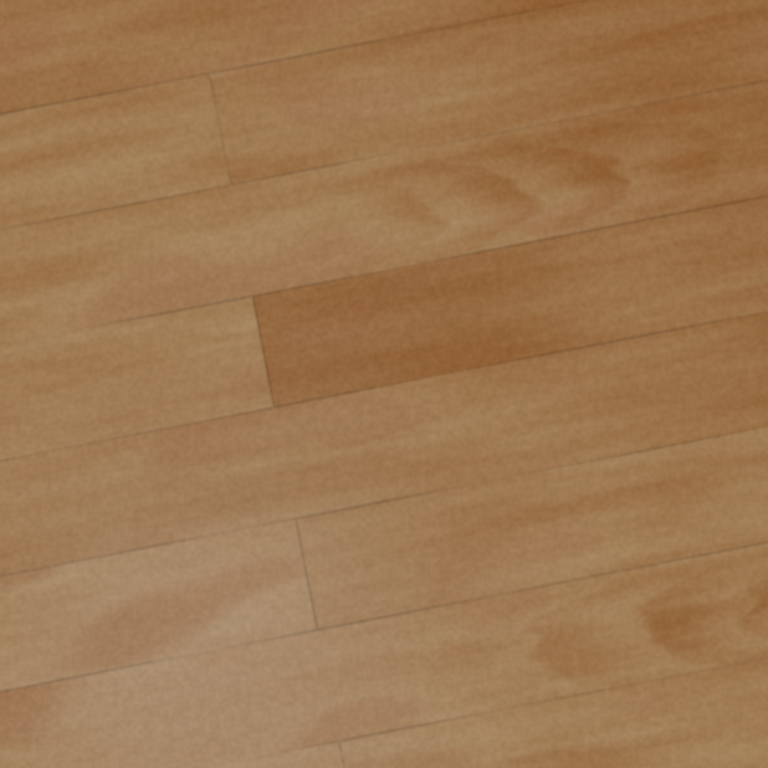
Reproduce this texture procedurally as a WebGL 1 fragment shader.

```glsl
precision highp float;

uniform vec2 u_resolution;

#define ANGLE 0.192
#define BOARD_SIZE vec2(1.5, 0.1476)
#define BOARD_ORIGIN vec2(0.44, -0.05)
#define SEAM_WIDTH 0.0019
#define SEAM_DEPTH 0.13
#define SOFTNESS 0.0011
#define GRAIN 0.44
#define FIGURE 0.62
#define DARK_WOOD vec3(0.570, 0.382, 0.215)
#define TAN_WOOD vec3(0.646, 0.514, 0.358)
#define PALE_SHEEN vec3(0.680, 0.582, 0.485)
#define RED_STAIN vec3(0.590, 0.400, 0.270)

float hash(vec2 p) {
  return fract(sin(dot(p, vec2(127.1, 311.7))) * 4375.85);
}

vec2 gradient(vec2 cell) {
  float a = 6.2832 * hash(cell);
  return vec2(cos(a), sin(a));
}

float noise(vec2 p) {
  vec2 i = floor(p), f = p - i;
  vec2 w = f * f * f * (f * (f * 6.0 - 15.0) + 10.0);
  vec2 e = vec2(1.0, 0.0);
  float low = mix(dot(gradient(i), f), dot(gradient(i + e), f - e), w.x);
  float high = mix(dot(gradient(i + e.yx), f - e.yx), dot(gradient(i + 1.0), f - 1.0), w.x);
  return mix(low, high, w.y);
}

// Nested arches on every fourth row, their tips reversing each time
float archFigure(float along, float across, float row, float wobble) {
  float present = 1.0 - step(0.5, mod(row, 4.0));
  float facing = mod(row, 8.0) < 0.5 ? 1.0 : -1.0;
  float d = across - 0.45;
  float ring = fract((facing * (along - 0.83) - 0.5 * d * d) * 7.5 + wobble);
  float shade = smoothstep(0.0, 0.15, ring) * (1.0 - smoothstep(0.15, 0.95, ring));
  float reach = exp(-pow((along - 0.85) / 0.24, 2.0) - pow(d / 0.38, 2.0));
  return present * (shade - 0.2) * reach;
}

vec3 floorColor(vec2 p) {
  // Tilted board grid with alternate rows shifted by half a board
  float c = cos(ANGLE), s = sin(ANGLE);
  vec2 q = vec2(c * p.x + s * p.y, c * p.y - s * p.x);
  vec2 grid = (q - BOARD_ORIGIN) / BOARD_SIZE;
  float row = floor(grid.y);
  grid.x += 0.5 * (1.0 - mod(row, 2.0));
  vec2 board = floor(grid);
  vec2 local = grid - board;
  float seed = hash(board + 7.3);
  vec2 shift = vec2(seed * 17.0, seed * 31.0);

  // Grain stretched along each board
  float broad = noise(q * vec2(2.2, 15.0) + shift);
  float streak = noise(q * vec2(4.0, 42.0) + shift * 1.7 + broad);
  float fine = noise(q * vec2(11.0, 120.0) + shift);
  float patches = noise(q * vec2(4.5, 9.0) + shift.yx);

  // Tone per board: alternating rows, lighter left boards, one dark board
  float tone = 0.72 + 0.16 * (seed - 0.5) + 0.13 * cos(1.5708 * row);
  tone += 0.16 * step(board.x, -0.5);
  float darkBoard = 1.0 - step(0.5, distance(board, vec2(0.0, 3.0)));
  tone -= 0.62 * darkBoard * (1.0 - smoothstep(0.66, 1.02, q.x));

  // Light falls off to the upper right
  tone -= 0.58 * smoothstep(1.25, 2.05, p.x + 1.1 * p.y);
  tone += GRAIN * (1.3 * broad + 0.75 * streak + 0.35 * fine + 0.6 * patches);
  tone -= FIGURE * archFigure(q.x, local.y, row, 0.6 * broad + 0.3 * streak);
  vec3 color = mix(DARK_WOOD, TAN_WOOD, clamp(tone, -0.08, 1.3));

  // Soft reflection and reddish stains
  vec2 glare = p - vec2(0.27, 0.12);
  color = mix(color, PALE_SHEEN, 0.62 * exp(-9.0 * dot(glare, glare)));
  float stain = smoothstep(0.06, 0.42, patches + 0.4 * broad);
  color = mix(color, RED_STAIN, 0.5 * stain * (1.0 - 0.7 * p.x));

  // Thin seams that fade in and out
  vec2 edge = min(local, 1.0 - local) * BOARD_SIZE;
  float gap = 1.0 - smoothstep(0.2 * SEAM_WIDTH, 1.7 * SEAM_WIDTH, min(edge.x, edge.y));
  float wear = clamp(0.6 + 1.5 * noise(q * vec2(5.0, 3.0) + 4.0), 0.12, 1.0);
  return color * (1.0 - SEAM_DEPTH * gap * wear);
}

void main() {
  vec2 p = gl_FragCoord.xy / u_resolution.y;
  float spread = max(SOFTNESS, 0.33 / u_resolution.y);

  // Average neighbouring samples for soft edges
  vec3 color = vec3(0.0);
  for (int y = -1; y <= 1; y++) {
    for (int x = -1; x <= 1; x++) {
      color += floorColor(p + vec2(float(x), float(y)) * spread);
    }
  }
  color /= 9.0;

  // Faint surface mottling
  color += 0.026 * noise(p * 150.0) + 0.022 * noise(p * 70.0 + 9.0);
  gl_FragColor = vec4(color, 1.0);
}
```
